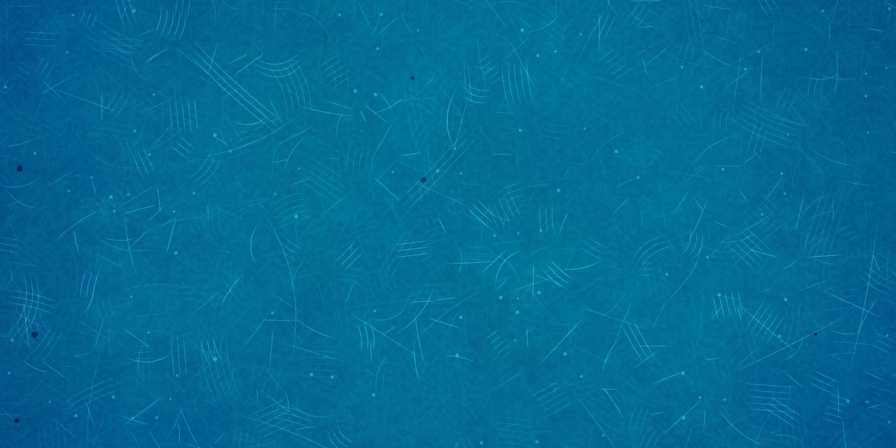
This texture is drawn by a Shadertoy shader. Its source:

```glsl
// Worn blue surface: a soft teal centre falling to deeper blue at the sides,
// clouded by fractal noise, roughened by fine grain, and covered with layers
// of faint curved scratches, pale flecks and a few dark pits.

float hash(vec2 p) {
    return fract(sin(dot(p, vec2(127.1, 311.7))) * 43758.5453);
}

float valueNoise(vec2 p) {
    vec2 i = floor(p), f = fract(p);
    f = f * f * (3.0 - 2.0 * f);
    return mix(mix(hash(i), hash(i + vec2(1, 0)), f.x),
               mix(hash(i + vec2(0, 1)), hash(i + vec2(1, 1)), f.x), f.y);
}

float fbm(vec2 p) {
    float sum = 0.0, amp = 0.5;
    for (int i = 0; i < 5; i++) {
        sum += amp * valueNoise(p);
        p = mat2(1.6, 1.2, -1.2, 1.6) * p + 7.3;
        amp *= 0.5;
    }
    return sum;
}

// One curved stroke per grid cell; some strokes become bundles of parallel hairs.
float scratches(vec2 p, float freq, float seed, float pixel) {
    float sum = 0.0;
    float width = max(0.0028, 0.75 * pixel);
    for (int y = -1; y <= 1; y++)
    for (int x = -1; x <= 1; x++) {
        vec2 cell = floor(p * freq) + vec2(x, y);
        vec2 id = cell + seed * 17.0;
        vec2 centre = (cell + vec2(hash(id), hash(id + 3.7))) / freq;
        float angle = 6.2832 * hash(id + 8.1);
        float c = cos(angle), s = sin(angle);
        vec2 q = mat2(c, -s, s, c) * (p - centre);
        float halfLength = mix(0.25, 0.9, hash(id + 5.3)) / freq;
        float bend = hash(id + 9.9) - 0.5;
        q.y += bend * bend * bend * 5.0 * freq * q.x * q.x;
        float hairs = floor(2.6 * pow(hash(id + 2.2), 4.0));
        float gap = 0.014;
        q.y -= gap * clamp(floor(q.y / gap + 0.5), -hairs, hairs);
        float line = 1.0 - smoothstep(0.0, width, abs(q.y));
        float taper = 1.0 - smoothstep(0.4, 1.0, abs(q.x) / halfLength);
        float strength = 0.15 + 0.85 * pow(hash(id + 6.4), 4.0);
        sum += line * taper * strength;
    }
    return sum;
}

// Scattered round dots; only the given share of cells holds one.
float specks(vec2 p, float freq, float share, float radius, float seed, float pixel) {
    vec2 cell = floor(p * freq);
    vec2 id = cell + seed * 23.0;
    vec2 centre = (cell + 0.25 + 0.5 * vec2(hash(id), hash(id + 4.1))) / freq;
    float r = radius * mix(0.5, 1.0, hash(id + 1.9));
    float dotMask = 1.0 - smoothstep(r - pixel, r + pixel, length(p - centre));
    return dotMask * step(hash(id + 7.7), share);
}

void mainImage(out vec4 fragColor, in vec2 fragCoord) {
    float pixel = 1.0 / iResolution.y;
    vec2 p = fragCoord * pixel;
    vec2 uv = fragCoord / iResolution.xy;
    vec2 fromCentre = uv - 0.5;

    // Broad light, clouds and grain
    float edge = dot(fromCentre * fromCentre, vec2(2.3, 0.75));
    float clouds = fbm(p * 3.2 + 4.0) - 0.48;
    float mottling = fbm(p * 17.0 + 31.0) - 0.48;
    float grain = valueNoise(p * 210.0) + valueNoise(p * 110.0 + 9.0) - 1.0;
    float tone = 0.77 - edge + 0.55 * clouds + 0.35 * mottling + 0.24 * grain;
    vec3 color = mix(vec3(0.01, 0.335, 0.55), vec3(0.01, 0.48, 0.625), tone);

    // Dull teal patches, stronger towards the middle
    float patches = smoothstep(0.42, 0.68, fbm(p * 4.5 + 52.0));
    color -= vec3(0.0, 0.012, 0.045) * patches * (1.0 - 1.6 * abs(fromCentre.x));

    // Scratches from long and sparse to short and dense, worn off in places
    float marks = 0.0;
    for (int i = 0; i < 5; i++) {
        float layer = float(i);
        marks += scratches(p + layer * 0.37, 4.0 + 3.0 * layer, layer + 1.0, pixel);
    }
    float wear = smoothstep(0.25, 0.7, fbm(p * 3.0 + 80.0));
    color += vec3(0.09, 0.17, 0.14) * min(marks, 1.3) * mix(0.35, 1.0, wear);

    // Pale flecks and dark pits
    color += vec3(0.12, 0.20, 0.16) * specks(p, 22.0, 0.12, 0.004, 1.0, pixel);
    color -= vec3(0.0, 0.20, 0.22) * specks(p, 9.0, 0.06, 0.007, 2.0, pixel);

    fragColor = vec4(clamp(color, 0.0, 1.0), 1.0);
}
```
